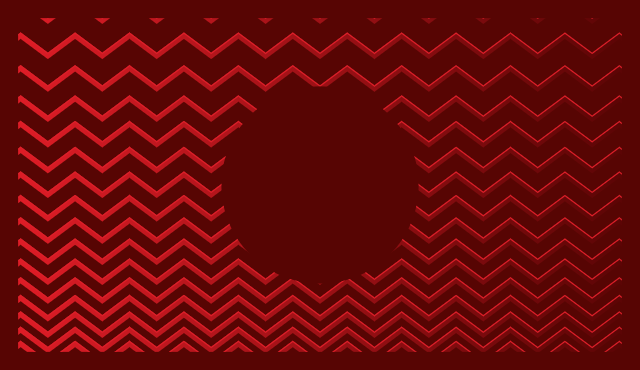
Write a Shadertoy shader that draws this background.

```glsl
// Red chevron rows, fading to the right, in a dark frame with a round clearing.

// Lengths are in canvas heights.
const float MARGIN       = 0.0490;  // plain border
const float CLEAR_RADIUS = 0.2665;  // round gap in the middle

const float PERIOD    = 0.1471;     // chevron width
const float AMPLITUDE = 0.0547;     // chevron height
const float BAND      = 0.0175;     // vertical thickness of a band
const float RIM       = 0.0040;     // vertical thickness of its bright edge

const int   FIRST_ROW  = -4;
const int   LAST_ROW   = 11;
const float ROW_STEP   = 0.0714;    // spacing at row zero
const float ROW_ZERO   = 0.3266;    // depth of row zero below the top
const float UPPER_ZERO = 0.3322;    // the same for rows above it
const float LOWER_BEND = 0.00158;   // how fast rows crowd together
const float UPPER_BEND = 0.00338;

const vec3 GROUND     = vec3(0.34, 0.02, 0.01);
const vec3 BAND_LEFT  = vec3(0.87, 0.11, 0.15);
const vec3 BAND_RIGHT = vec3(0.36, 0.02, 0.02);
const vec3 RIM_COLOR  = vec3(0.87, 0.12, 0.16);

// Antialiased coverage of the negative side of a distance.
float coverage(float dist, float pixel) {
    return clamp(0.5 - dist / pixel, 0.0, 1.0);
}

// Depth of a row's peaks below the top edge.
float rowDepth(float row) {
    return row < 0.0
        ? UPPER_ZERO + ROW_STEP * row - UPPER_BEND * row * row
        : ROW_ZERO + ROW_STEP * row - LOWER_BEND * row * row;
}

// Drop below the peaks: largest at x = 0, zero half a period away.
float zigzag(float x) {
    return AMPLITUDE * (1.0 - 2.0 * abs(fract(x / PERIOD + 0.5) - 0.5));
}

float boxDistance(vec2 p, vec2 halfSize) {
    vec2 d = abs(p) - halfSize;
    return max(d.x, d.y);
}

void mainImage(out vec4 fragColor, in vec2 fragCoord) {
    float pixel = 1.0 / iResolution.y;
    vec2 p = (fragCoord - 0.5 * iResolution.xy) * pixel;
    vec2 frame = vec2(0.5 * iResolution.x * pixel, 0.5) - MARGIN;

    // Converts vertical offsets to distances across the slanted bands.
    float slope = 2.0 * AMPLITUDE / PERIOD;
    float across = inversesqrt(1.0 + slope * slope);
    float depth = 0.5 - p.y - zigzag(p.x);

    // Chevron rows, crowding towards the bottom.
    float band = 0.0;
    float rim = 0.0;
    for (int row = FIRST_ROW; row <= LAST_ROW; row++) {
        float below = depth - rowDepth(float(row));
        float bandDist = abs(below - 0.5 * BAND) - 0.5 * BAND;
        float rimDist = abs(below - 0.5 * RIM) - 0.5 * RIM;
        band = max(band, coverage(bandDist * across, pixel));
        rim = max(rim, coverage(rimDist * across, pixel));
    }

    // Frame and round clearing.
    float visible = coverage(boxDistance(p, frame), pixel)
                  * coverage(CLEAR_RADIUS - length(p), pixel);

    // Bands fade from left to right; their rims stay bright.
    float fade = clamp(0.5 + 0.5 * p.x / frame.x, 0.0, 1.0);
    vec3 color = mix(GROUND, mix(BAND_LEFT, BAND_RIGHT, fade), band * visible);
    color = mix(color, RIM_COLOR, rim * visible);
    fragColor = vec4(color, 1.0);
}
```
